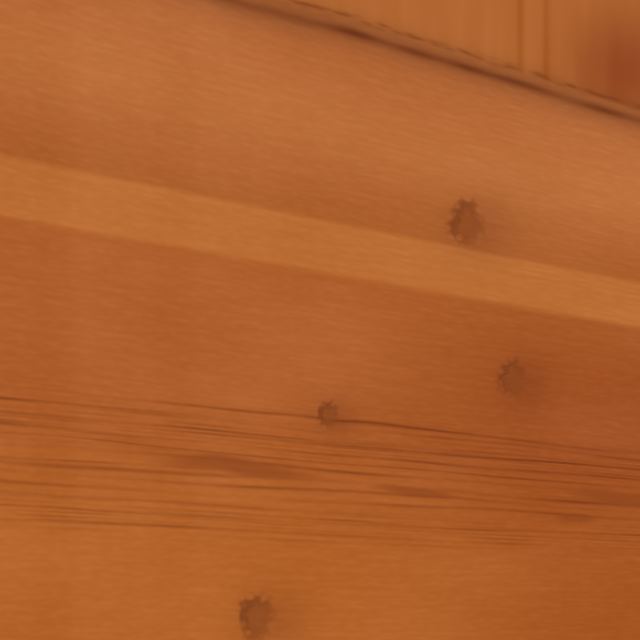
This texture is drawn by a Shadertoy shader. Its source:

```glsl
// Varnished pine boards with a pale strip, slanting seam, fanned grain and knots.

vec2 hash2(vec2 p) {
    vec3 q = fract(vec3(p.xyx) * vec3(0.1031, 0.1030, 0.0973));
    q += dot(q, q.yzx + 33.33);
    return fract((q.xx + q.yz) * q.zy);
}

// Smooth cellular noise: soft sum of bumps at jittered cell points
float cellular(vec2 p) {
    vec2 cell = floor(p), f = fract(p);
    float sum = 0.0;
    for (int j = -1; j <= 1; j++)
        for (int i = -1; i <= 1; i++) {
            vec2 o = vec2(i, j);
            vec2 d = o + hash2(cell + o) - f;
            sum += exp(-5.0 * dot(d, d));
        }
    return clamp(sum * 0.6, 0.0, 1.0);
}

// Slow wandering offset from layered sines
float wander(float x, float seed) {
    return sin(x * 5.0 + seed * 2.4) * 0.6 + sin(x * 11.0 + seed * 4.1) * 0.28
         + sin(x * 23.0 + seed * 1.7) * 0.12;
}

// Bell curve of unit height
float bell(float x, float width) {
    return exp(-x * x / (width * width));
}

// Soft dark lines around the heart of the board, with finer parallel ones beside them
float grainLines(vec2 g) {
    float ink = 0.0;
    for (int i = 0; i < 15; i++) {
        float k = float(i);
        vec2 h = hash2(vec2(k, 7.0));
        float center = 0.185 + 0.0145 * (k + 0.7 * h.x) + 0.005 * wander(g.x, k * 0.35);
        float fade = 0.55 + 0.45 * sin(g.x * (3.0 + 5.0 * h.y) + k * 2.1);
        ink += bell(g.y - center, mix(0.002, 0.0036, h.y)) * fade * mix(0.4, 1.0, h.x);
    }
    float fine = 0.5 + 0.5 * sin(g.y * 720.0 + 1.6 * wander(g.x, 2.0) + 2.0 * sin(g.y * 90.0));
    float zone = bell(g.y - 0.36, 0.05) + bell(g.y - 0.2, 0.03);
    float breaks = cellular(vec2(g.x * 9.0, g.y * 70.0) + 3.0);
    return min(ink * (0.55 + 0.7 * breaks) + 0.5 * fine * zone * breaks, 1.0);
}

// Elongated reddish-brown patches where the cut meets the heart
float flames(vec2 g) {
    vec4 spots[4] = vec4[4](vec4(0.37, 0.297, 0.13, 0.017), vec4(0.65, 0.277, 0.07, 0.010),
                            vec4(0.97, 0.297, 0.09, 0.017), vec4(0.90, 0.248, 0.035, 0.011));
    float ink = 0.0;
    for (int i = 0; i < 4; i++) {
        vec2 d = (g - spots[i].xy) / spots[i].zw;
        d.y += 0.5 * wander(g.x * 3.0, float(i));
        ink = max(ink, 1.0 - smoothstep(0.4, 1.2, length(d)));
    }
    return ink;
}

// x: knot body, y: darker rim, z: wide stain
vec3 knots(vec2 p) {
    vec3 spots[4] = vec3[4](vec3(0.729, 0.651, 0.026), vec3(0.800, 0.409, 0.021),
                            vec3(0.513, 0.352, 0.016), vec3(0.401, 0.036, 0.027));
    vec3 ink = vec3(0.0);
    for (int i = 0; i < 4; i++) {
        vec2 d = (p - spots[i].xy) / spots[i].z;
        float a = atan(d.y, d.x);
        float r = length(d * vec2(1.1, 0.85)) + 0.08 * sin(a * 3.0 + float(i));
        r += 0.5 * (cellular(d * 2.5 + float(i) * 9.0) - 0.5);
        float rim = bell(r - 0.75, 0.3) * (0.55 - 0.45 * cos(a + 0.5));
        vec2 s = d - vec2(0.8, -0.3);
        ink = max(ink, vec3(1.0 - smoothstep(0.4, 1.3, r), rim, exp(-dot(s, s) * 0.2)));
    }
    return ink;
}

void mainImage(out vec4 fragColor, in vec2 fragCoord) {
    vec2 p = fragCoord / iResolution.xy;

    // Fan coordinate: every edge and grain line follows constant g.y
    vec2 g = vec2(p.x, (p.y - 0.004 * p.x) / (1.0 - 0.27 * p.x));

    // Board colours
    vec3 lower = mix(vec3(0.715, 0.402, 0.175), vec3(0.688, 0.377, 0.18), smoothstep(0.12, 0.42, g.y));
    lower -= vec3(0.055, 0.055, 0.03) * smoothstep(0.4, 1.0, p.x) * smoothstep(0.62, 0.35, p.y);
    vec3 upper = mix(vec3(0.68, 0.38, 0.185), vec3(0.735, 0.435, 0.23), smoothstep(0.75, 0.92, g.y));
    upper = mix(upper, vec3(0.69, 0.39, 0.215), 0.7 * bell(g.y - 1.1, 0.07));
    vec3 strip = vec3(0.74, 0.44, 0.215);
    vec3 col = mix(lower, strip, smoothstep(0.655, 0.671, g.y));
    col = mix(col, upper, smoothstep(0.751, 0.764, g.y));

    // Short soft streaks, small mottling, broad clouds and faint cross ripples
    float streak = cellular(vec2(g.x * 13.0, g.y * 120.0)) - 0.5;
    float fleck = cellular(g * vec2(60.0, 150.0) + 5.0) - 0.5;
    float cloud = cellular(g * vec2(4.0, 7.0) + 11.0) - 0.5;
    float ripple = wander(p.x * 6.0, 1.3) * smoothstep(0.75, 0.1, p.x);
    col += 0.016 * streak + 0.016 * fleck + 0.026 * cloud + 0.009 * ripple;

    // Heart grain of the lower board
    vec3 knot = knots(p);
    float bend = 0.004 * knot.z;
    col *= 1.0 - vec3(0.19, 0.25, 0.27) * grainLines(g + vec2(0.0, bend));
    col = mix(col, vec3(0.56, 0.275, 0.12), 0.7 * flames(g));

    // Knots
    col *= 1.0 - vec3(0.09, 0.12, 0.10) * knot.z;
    col = mix(col, vec3(0.54, 0.28, 0.13), 0.65 * knot.x);
    col = mix(col, vec3(0.43, 0.21, 0.10), 0.5 * knot.y);

    // Corner board with upright grain and a dusky stain
    float seam = g.y - 1.112 - 0.004 * wander(p.x * 2.0, 0.6);
    vec2 stain = p - vec2(0.98, 0.89);
    vec3 corner = vec3(0.70, 0.405, 0.20) + 0.02 * (cellular(p * vec2(50.0, 6.0)) - 0.5);
    corner -= 0.045 * bell(abs(p.x - 0.833) - 0.02, 0.006);
    corner -= vec3(0.12, 0.12, 0.06) * exp(-dot(stain, stain) * 130.0);
    col = mix(col, corner, smoothstep(0.012, 0.026, seam));

    // Seam: soft shadow, worn bevel and broken dark crack
    float wear = cellular(vec2(p.x * 45.0, seam * 110.0));
    float chips = cellular(vec2(p.x * 14.0, 4.0));
    col *= 1.0 - 0.15 * bell(seam, 0.03);
    col = mix(col, vec3(0.60, 0.34, 0.18), 0.7 * bell(seam - 0.013, 0.010) * wear);
    col = mix(col, vec3(0.42, 0.20, 0.10), (0.35 + 0.6 * chips) * bell(seam + 0.003, 0.008));
    col = mix(col, vec3(0.48, 0.24, 0.11), 0.7 * wear * bell(seam - 0.025, 0.006));

    fragColor = vec4(clamp(col, 0.0, 1.0), 1.0);
}
```
